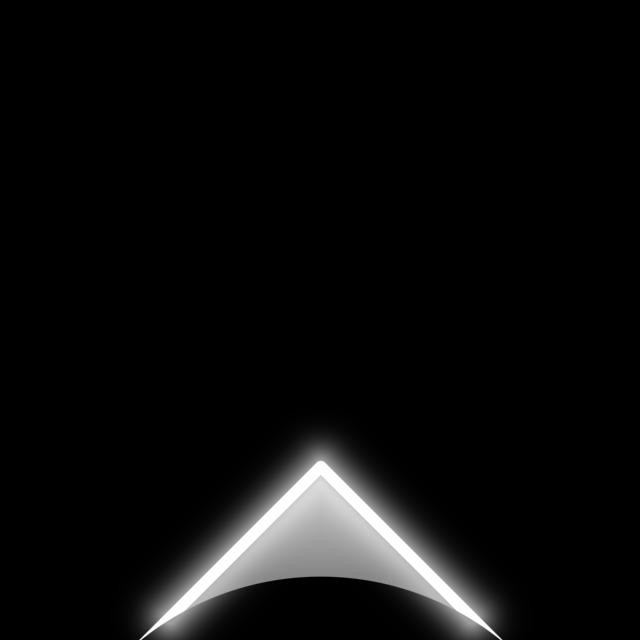
A three.js fragment shader for this background:

```glsl
#define APEX vec2(0.5013, 0.2708)
#define HALF_WIDTH 0.0091
#define ARM_REACH 0.236
#define ARC_CENTER_Y -0.349
#define ARC_RADIUS 0.448
#define EDGE 0.0013
#define GLOW_STRENGTH 0.62
#define GLOW_DECAY 0.039
#define GLOW_SPREAD 0.046
#define FILL_TOP 0.83
#define FILL_BOTTOM 0.52
#define CREASE_DEPTH 0.14

varying vec2 vUv;

// Distance from p to a diagonal arm that descends from the origin
float armDistance(vec2 p, float reach) {
  vec2 arm = vec2(reach, -reach);
  float along = clamp(dot(p, arm) / dot(arm, arm), 0.0, 1.0);
  return length(p - arm * along);
}

float coverage(float dist) {
  return 1.0 - smoothstep(-EDGE, EDGE, dist);
}

float screenBlend(float a, float b) {
  return 1.0 - (1.0 - a) * (1.0 - b);
}

void main() {
  // Mirrored space with the apex at the origin
  vec2 p = vUv - APEX;
  p.x = abs(p.x);

  // Chevron stroke and the arc that trims it from below
  float strokeDist = armDistance(p, 1.0) - HALF_WIDTH;
  float arcDist = ARC_RADIUS - length(vUv - vec2(APEX.x, ARC_CENTER_Y));
  float aboveArc = coverage(arcDist);
  float stroke = coverage(strokeDist) * aboveArc;

  // Soft halo around the visible part of the arms
  float haloDist = max(armDistance(p, ARM_REACH) - HALF_WIDTH, 0.0);
  float spread = haloDist / GLOW_SPREAD;
  float glow = GLOW_STRENGTH * exp(-haloDist / GLOW_DECAY - spread * spread);

  // Graded interior with a faint crease beside the stroke
  float inside = coverage(p.x + p.y) * aboveArc;
  float depth = clamp(-p.y / 0.172, 0.0, 1.0);
  float fill = mix(FILL_TOP, FILL_BOTTOM, depth);
  float crease = CREASE_DEPTH * exp(-max(strokeDist, 0.0) / 0.006);
  float body = screenBlend(fill, glow) * (1.0 - crease);

  float light = mix(glow, body, inside);
  light = mix(light, 1.0, stroke);
  gl_FragColor = vec4(vec3(light), 1.0);
}
```
